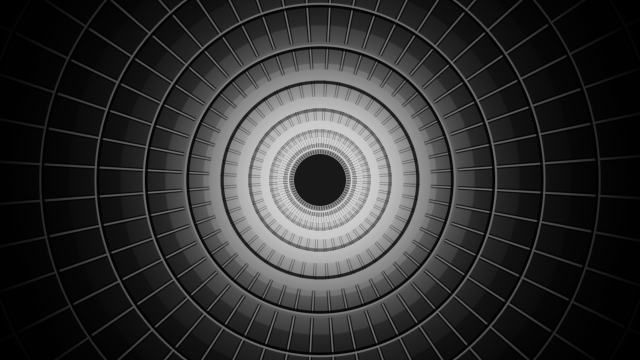
Give the GLSL for this background, as a Shadertoy shader.

```glsl
// A ribbed dome seen from below: widening concentric rings cut by 48 spokes,
// pale around a dark central opening and fading to black at the sides.
// Rings follow a quadratic radius law, inverted to find each pixel's ring.

const float TAU = 6.2831853;
const float SPOKES = 48.0;

// Antialiased band of the given half width around distance zero
float band(float dist, float halfWidth) {
    float soft = 0.8 / iResolution.y;
    return 1.0 - smoothstep(-soft, soft, abs(dist) - halfWidth);
}

float ringRadius(float n) {
    return 0.1019 + n * (0.02986 + 0.00949 * n);
}

float ringNumber(float r) {
    float disc = 0.000892 - 0.03796 * (0.1019 - r);
    return (sqrt(max(disc, 0.0)) - 0.02986) / 0.01898;
}

// Signed arc distance to the nearest of count evenly spaced radial lines
float radialDistance(float angle, float r, float count, float turn) {
    return (fract(angle * count / TAU - turn) - 0.5) * TAU / count * r;
}

void mainImage(out vec4 fragColor, in vec2 fragCoord) {
    vec2 p = (fragCoord - 0.5 * iResolution.xy) / iResolution.y;
    float r = length(p);
    float angle = atan(p.y, p.x + 1e-6);

    // Position within the ring cell
    float n = ringNumber(r);
    float inner = ringRadius(floor(n));
    float outer = ringRadius(floor(n) + 1.0);
    float t = (r - inner) / (outer - inner);
    float ringDist = r - ringRadius(max(floor(n + 0.5), 0.0));

    // Light falling away from the opening
    float glow = 0.83 / (1.0 + pow(r / 0.33, 4.0));
    float metal = 0.74 * exp(-1.7 * r * r);
    float far = smoothstep(0.2, 0.42, r);

    // Recessed panels: a flat ledge near the centre, two tones further out
    float ledge = 0.42 * (1.0 - smoothstep(0.2, 0.45, inner));
    float recess = smoothstep(ledge - 0.03, ledge + 0.03, t);
    float shade = glow * mix(1.0, 0.93, recess);
    shade *= mix(1.0, 1.18 - 0.36 * smoothstep(0.46, 0.52, t), far);

    // Spokes with a dark groove on both sides
    float spokeDist = radialDistance(angle, r, SPOKES, 0.067);
    float halfWidth = 0.0011 + 0.0028 * r;
    float groove = band(spokeDist, halfWidth * 2.1 + 0.0005);
    shade *= 1.0 - groove * recess * mix(0.28, 0.75, far);
    float spoke = band(spokeDist, halfWidth) * recess;
    float spokeLight = mix(glow, metal * 0.88, far);
    shade = mix(shade, spokeLight, spoke * 0.9);

    // Rings: a shadow on the inner side, a lit edge on the outer
    float ringWeight = smoothstep(0.1, 0.32, r);
    shade *= 1.0 - band(ringDist + 0.005, 0.0045) * mix(0.12, 0.85, ringWeight);
    shade = mix(shade, metal * 0.85, band(ringDist - 0.001, 0.0028) * far);

    // Fine ribs and notched rim close to the opening
    float ribs = band(radialDistance(angle, r, 96.0, 0.0), 0.0009);
    shade *= 1.0 - 0.2 * ribs * band(r - 0.103, 0.014);
    float notch = band(radialDistance(angle, r, 72.0, 0.2), 0.0016);
    float rim = band(r - 0.0785, 0.0055);
    shade = mix(shade, mix(0.58, 0.3, notch), rim);
    shade *= 1.0 - 0.3 * band(r - 0.085, 0.001);

    // Opening, then darkening towards the sides and corners
    shade = mix(shade, 0.095, band(r, 0.0725));
    shade *= 1.0 - 0.9 * smoothstep(0.62, 1.02, r);
    fragColor = vec4(vec3(shade), 1.0);
}
```
